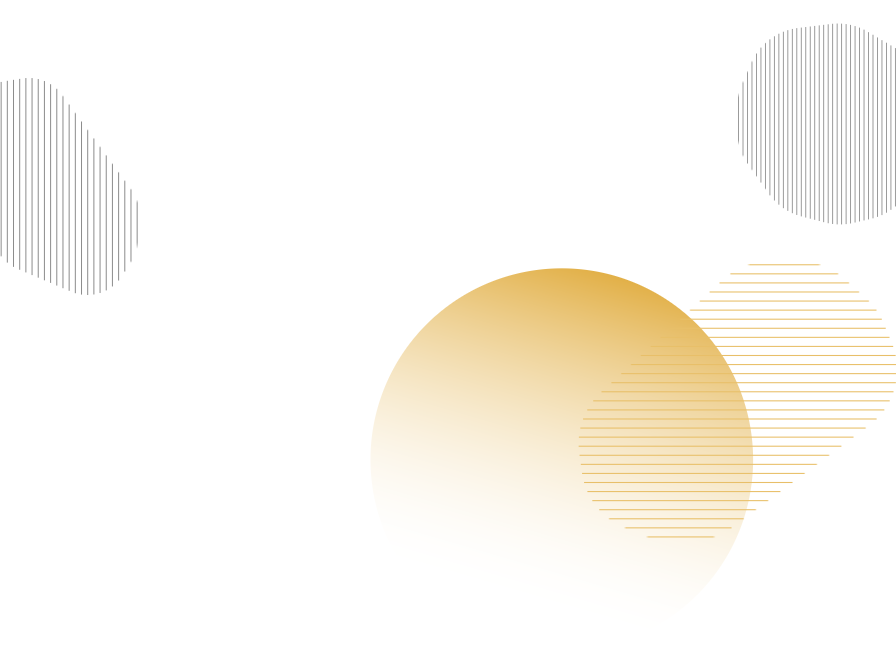
Give the GLSL for this background, as a WebGL 2 fragment shader.

```glsl
#version 300 es
precision highp float;

uniform vec2 u_resolution;
out vec4 fragColor;

const int CORNERS = 8;
const vec3 WHITE = vec3(1.0);
const vec3 GOLD = vec3(0.886, 0.69, 0.28);
const vec3 LINE_GOLD = vec3(0.91, 0.75, 0.41);
const vec3 LINE_GRAY = vec3(0.55);

// Blob skeletons, in units of the canvas height
const vec2 LEFT_BLOB[CORNERS] = vec2[](
    vec2(0.043, 0.823), vec2(0.146, 0.682), vec2(0.144, 0.644), vec2(0.130, 0.622),
    vec2(0.050, 0.656), vec2(0.026, 0.688), vec2(0.009, 0.757), vec2(0.017, 0.819));
const vec2 TOP_BLOB[CORNERS] = vec2[](
    vec2(1.184, 0.840), vec2(1.198, 0.872), vec2(1.247, 0.878), vec2(1.328, 0.830),
    vec2(1.276, 0.759), vec2(1.250, 0.753), vec2(1.215, 0.762), vec2(1.184, 0.806));
const vec2 GOLD_BLOB[CORNERS] = vec2[](
    vec2(1.146, 0.507), vec2(1.188, 0.507), vec2(1.219, 0.479), vec2(1.231, 0.450),
    vec2(1.028, 0.299), vec2(0.998, 0.299), vec2(0.969, 0.311), vec2(0.965, 0.340));

// Signed distance to a convex clockwise polygon with rounded corners
float roundedPolygon(vec2 p, vec2 corners[CORNERS], float radius) {
    float nearest = 1e6;
    float outside = -1e6;
    for (int i = 0; i < CORNERS; i++) {
        vec2 a = corners[i];
        vec2 edge = corners[(i + 1) % CORNERS] - a;
        vec2 toPoint = p - a;
        float along = clamp(dot(toPoint, edge) / dot(edge, edge), 0.0, 1.0);
        nearest = min(nearest, length(toPoint - edge * along));
        outside = max(outside, dot(toPoint, vec2(-edge.y, edge.x)));
    }
    return nearest * sign(outside) - radius;
}

// Pixel coverage of a signed distance
float fill(float dist, float pixel) {
    return clamp(0.5 - dist / pixel, 0.0, 1.0);
}

// Offset from the nearest of a row of evenly spaced lines
float lineOffset(float x, float first, float pitch) {
    return (fract((x - first) / pitch + 0.5) - 0.5) * pitch;
}

// Thin parallel lines, each ending squarely at the rim of a blob
float hatchedBlob(vec2 p, vec2 corners[CORNERS], float radius, vec2 axis,
                  float first, float pitch, float width, float pixel) {
    float offset = lineOffset(dot(p, axis), first, pitch);
    float line = fill(offset - 0.5 * width, pixel) - fill(offset + 0.5 * width, pixel);
    return line * fill(roundedPolygon(p - axis * offset, corners, radius), pixel);
}

// Disc that fades along a tilted gradient
float fadingDisc(vec2 p, vec2 center, float radius, vec2 direction, float pixel) {
    vec2 local = p - center;
    float height = dot(local, direction) / radius;
    float fade = pow(clamp((height + 0.8) / 1.8, 0.0, 1.0), 1.9);
    return fade * fill(length(local) - radius, pixel);
}

void main() {
    vec2 p = gl_FragCoord.xy / u_resolution.y;
    float pixel = 1.0 / u_resolution.y;
    vec2 across = vec2(1.0, 0.0);
    vec2 up = vec2(0.0, 1.0);

    // Golden disc
    vec2 light = normalize(vec2(0.28, 0.96));
    float disc = fadingDisc(p, vec2(0.836, 0.316), 0.2847, light, pixel);
    vec3 color = mix(WHITE, GOLD, disc);

    // Hatched blobs
    float leftLines = hatchedBlob(p, LEFT_BLOB, 0.061, across, 0.0017, 0.0092, 0.0015, pixel);
    float topLines = hatchedBlob(p, TOP_BLOB, 0.087, across, 1.099, 0.00667, 0.0013, pixel);
    float goldLines = hatchedBlob(p, GOLD_BLOB, 0.104, up, 0.201, 0.0135, 0.0016, pixel);
    color = mix(color, LINE_GRAY, max(leftLines, topLines));
    color = mix(color, LINE_GOLD, goldLines);

    fragColor = vec4(color, 1.0);
}
```
